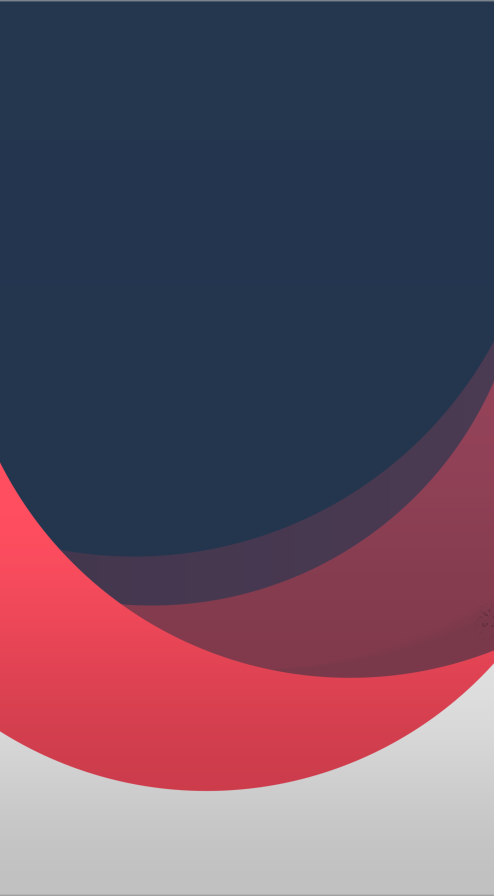
Give the GLSL for this background, as a WebGL 2 fragment shader.

```glsl
#version 300 es
precision highp float;

uniform vec2 u_resolution;
out vec4 fragColor;

// Discs as (centre x, centre y, radius), in canvas heights
#define RED_DISC    vec3(0.2305, 0.5495, 0.4323)
#define FRONT_DISC  vec3(0.3906, 0.6810, 0.4375)
#define PURPLE_DISC vec3(0.1693, 0.7409, 0.4167)
#define NAVY_DISC   vec3(0.1497, 0.8346, 0.4557)
#define FOLD_DISC   vec3(0.2799, 0.8086, 0.5560)
#define NAVY        vec3(0.142, 0.212, 0.308)
#define PURPLE      vec3(0.275, 0.220, 0.312)
#define RIM_WIDTH   0.0016

float hash(vec2 cell) {
    return fract(sin(dot(cell, vec2(127.1, 311.7))) * 43758.5453);
}

// Signed distance to a disc whose sides run straight up above its centre
float bowlDistance(vec2 p, vec3 disc) {
    return length(vec2(p.x - disc.x, min(p.y - disc.y, 0.0))) - disc.z;
}

float inside(float d, float softness) {
    return 1.0 - smoothstep(-softness, softness, d);
}

void main() {
    vec2 p = gl_FragCoord.xy / u_resolution.y;
    float aspect = u_resolution.x / u_resolution.y;
    float edge = 0.75 / u_resolution.y;

    // Pale ground
    vec3 color = mix(vec3(0.755), vec3(0.875), smoothstep(0.0, 0.27, p.y));

    // Red disc, brighter towards the top
    vec3 red = mix(vec3(0.80, 0.235, 0.295), vec3(1.0, 0.305, 0.375),
                   smoothstep(0.10, 0.45, p.y));
    color = mix(color, red, inside(bowlDistance(p, RED_DISC), edge));

    // Rose layer with a soft dark fold along its lower edge
    vec3 rose = mix(vec3(0.505, 0.228, 0.296), vec3(0.575, 0.258, 0.345),
                    smoothstep(0.25, 0.55, p.y));
    float foldSoftness = mix(0.002, 0.012, smoothstep(0.3, 0.55, p.x));
    float fold = 1.0 - inside(bowlDistance(p, FOLD_DISC), foldSoftness);
    rose = mix(rose, vec3(0.465, 0.222, 0.288), 0.8 * fold);

    // Faint speckles where the fold meets the side
    vec2 q = (p - vec2(aspect - 0.006, 0.307)) / vec2(0.010, 0.014);
    float speckle = step(0.65, hash(floor(p * 400.0))) * exp(-dot(q, q));
    rose *= 1.0 - 0.18 * speckle;

    // Nested layers, all clipped by the front disc
    vec3 purple = PURPLE + 0.04 * (p.x - 0.28) * vec3(1.5, 0.8, 0.8);
    vec3 navy = NAVY + 0.008 * (p.y - 0.7);
    vec3 layers = mix(rose, purple, inside(bowlDistance(p, PURPLE_DISC), edge));
    layers = mix(layers, navy, inside(bowlDistance(p, NAVY_DISC), edge));
    color = mix(color, layers, inside(bowlDistance(p, FRONT_DISC), edge));

    // Thin grey rims at the top and bottom
    float topRim = inside(1.0 - p.y - RIM_WIDTH, edge);
    float bottomRim = inside(p.y - RIM_WIDTH, edge);
    color = mix(color, vec3(0.56, 0.59, 0.61), 0.8 * topRim);
    color = mix(color, vec3(0.60), 0.8 * bottomRim);

    fragColor = vec4(color, 1.0);
}
```
